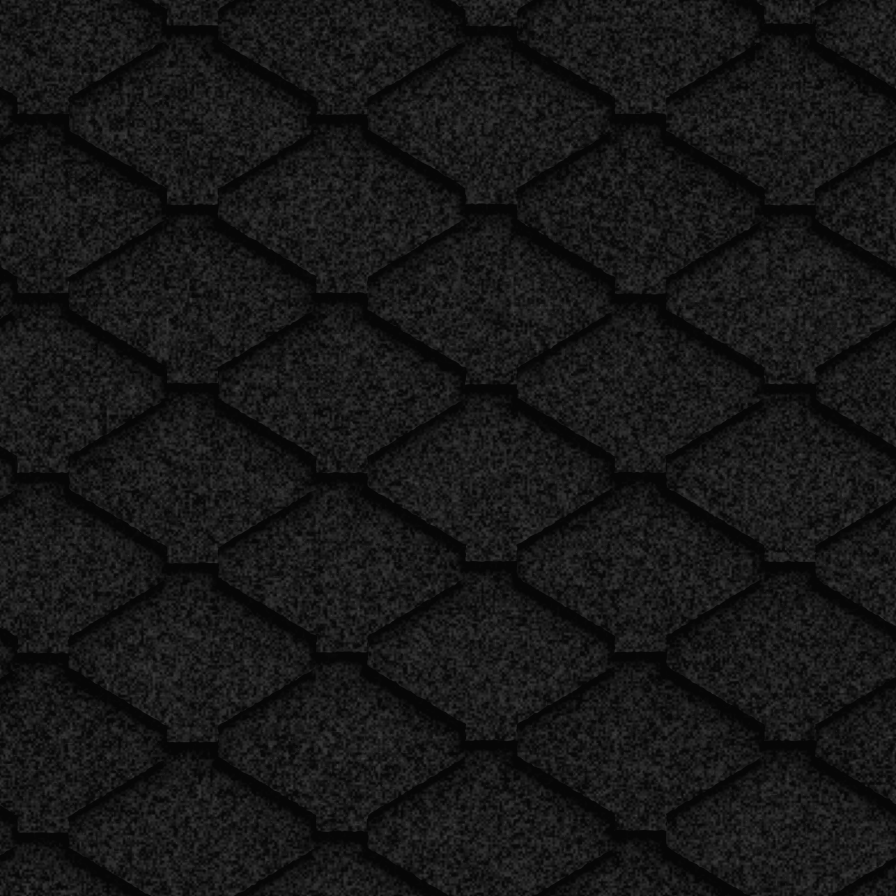
Give the GLSL for this texture, as a WebGL 2 fragment shader.

```glsl
#version 300 es
precision highp float;
// Dark roof shingles: staggered courses of tabbed diamonds, 3 across and 5 down.
// Courses are painted from the lowest to the highest, each casting a shadow
// down and to the left on those beneath; value noise gives the mineral grain.

uniform vec2 u_resolution;
out vec4 fragColor;

float hash(vec2 p) {
  vec3 q = fract(p.xyx * vec3(0.1031, 0.1030, 0.0973));
  q += dot(q, q.yzx + 33.33);
  return fract((q.x + q.y) * q.z);
}

float valueNoise(vec2 p) {
  vec2 cell = floor(p);
  vec2 f = fract(p);
  f = f * f * (3.0 - 2.0 * f);
  float low = mix(hash(cell), hash(cell + vec2(1, 0)), f.x);
  float high = mix(hash(cell + vec2(0, 1)), hash(cell + vec2(1, 1)), f.x);
  return mix(low, high, f.y);
}

// Column of the shingle of a course that lies nearest to x
float columnOf(float x, float course) {
  return floor(x * 3.0 - 0.145 - 0.5 * mod(course, 2.0) + 0.5);
}

// Distance to a course: a narrow tab below a body with sloping shoulders
float courseDistance(vec2 p, float course) {
  float column = columnOf(p.x, course);
  float center = (column + 0.145 + 0.5 * mod(course, 2.0)) / 3.0;
  float bottom = 0.0722 + 0.1 * course;
  bottom += 0.003 * (hash(vec2(column, course) + 41.0) - 0.5);
  vec2 q = vec2(abs(p.x - center), p.y - bottom);
  float tab = max(q.x - 0.0286, -q.y);
  float shoulder = dot(q - vec2(0.0286, 0.018), vec2(0.511, -0.859));
  return min(tab, max(q.x - 0.138, shoulder));
}

// Granules of two sizes with a few pale flecks
float granules(vec2 p) {
  float fine = valueNoise(p * 390.0);
  float coarse = valueNoise(p * 215.0 + 17.0);
  float fleck = smoothstep(0.86, 1.0, valueNoise(p * 300.0 + 71.0));
  return 0.24 * (0.6 * fine + 0.4 * coarse - 0.5) + 0.05 * fleck;
}

void main() {
  vec2 p = gl_FragCoord.xy / u_resolution;
  float smoothing = 0.75 / u_resolution.y;
  float grain = granules(p);
  float mottling = 0.012 * (valueNoise(p * 28.0) - 0.5);
  float roughness = 0.0016 * (valueNoise(p * 260.0 + 5.0) - 0.5);
  float firstCourse = floor((p.y - 0.0722) * 10.0) - 2.0;

  vec3 color = vec3(0.03);
  for (int i = 0; i < 4; i++) {
    float course = firstCourse + float(i);
    float edge = courseDistance(p, course) + roughness;

    // Shadow: a nearly black core and a soft fade
    float shade = courseDistance(p + vec2(0.005, 0.0105), course) + roughness;
    float core = 1.0 - smoothstep(-0.003, 0.004, shade);
    float fade = 0.5 * exp(-max(shade, 0.0) / 0.010);
    color *= (1.0 - 0.6 * core) * (1.0 - fade);

    // Shingle surface, each one of a slightly different tone
    float tone = 0.102 + 0.01 * (hash(vec2(columnOf(p.x, course), course)) - 0.5);
    vec3 surface = vec3(max(tone + mottling + grain, 0.03));
    color = mix(color, surface, 1.0 - smoothstep(-smoothing, smoothing, edge));
  }
  fragColor = vec4(max(color, vec3(0.022)), 1.0);
}
```
